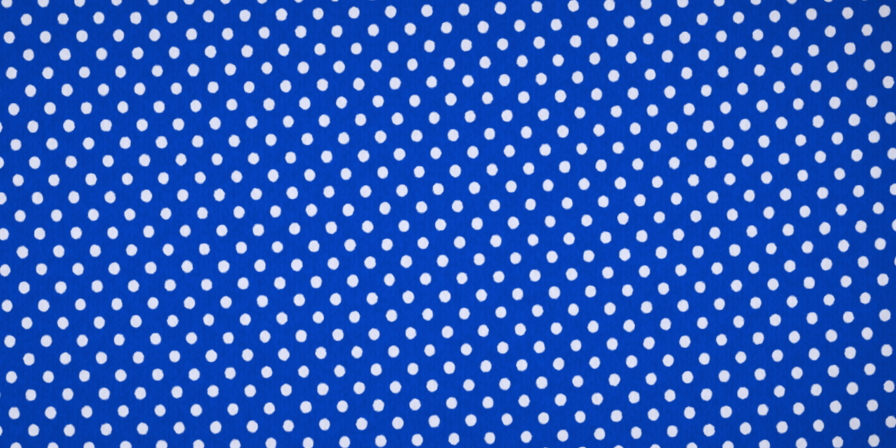
This pattern is drawn by a Shadertoy shader. Its source:

```glsl
const vec3 BLUE = vec3(0.018, 0.25, 0.722);
const vec3 WHITE = vec3(0.87, 0.88, 0.957);

float hash(vec2 p) {
    return fract(sin(dot(p, vec2(127.1, 311.7))) * 43758.5453);
}

float valueNoise(vec2 p) {
    vec2 cell = floor(p), f = fract(p);
    f = f * f * (3.0 - 2.0 * f);
    float low = mix(hash(cell), hash(cell + vec2(1.0, 0.0)), f.x);
    float high = mix(hash(cell + vec2(0.0, 1.0)), hash(cell + 1.0), f.x);
    return mix(low, high, f.y);
}

// Slight bow of the cloth, measured from one dot centre
vec2 bendCloth(vec2 p, vec2 anchor, float bow) {
    vec2 q = p - anchor;
    q.y -= bow * q.x * q.x;
    return q;
}

// Signed distance to the nearest printed dot of a skewed lattice
float dotDistance(vec2 q, mat2 lattice, vec2 radii) {
    vec2 cell = floor(inverse(lattice) * q + 0.5);
    vec2 offset = q - lattice * cell;
    offset += (vec2(hash(cell), hash(cell + 37.0)) - 0.5) * 0.0016;
    float size = 1.0 + 0.06 * (hash(cell + 71.0) - 0.5);
    return (length(offset / radii) - size) * radii.x;
}

// Fine grain with faint vertical knit ribs, centred on zero
float knitGrain(vec2 p) {
    float fine = valueNoise(p * vec2(230.0, 150.0)) - 0.5;
    float broad = valueNoise(p * vec2(65.0, 48.0) + 19.0) - 0.5;
    float ribs = sin(p.x * 560.0 + 2.0 * valueNoise(p * 12.0));
    return 0.09 * fine + 0.04 * broad + 0.012 * ribs;
}

// Light falling off toward the borders, most at the upper right
float clothLight(vec2 uv) {
    vec2 c = uv - vec2(0.47, 0.48);
    float falloff = 0.26 * c.x * c.x + 0.22 * c.y * c.y;
    float corner = smoothstep(0.5, 0.85, length(c * vec2(1.2, 0.8)));
    return 1.02 - falloff - 0.1 * corner * step(0.0, c.x);
}

void mainImage(out vec4 fragColor, in vec2 fragCoord) {
    vec2 p = fragCoord / iResolution.y;
    vec2 uv = fragCoord / iResolution.xy;

    // Diagonal lattice and rough-edged dots
    mat2 lattice = mat2(0.03825, 0.04095, 0.04315, -0.03875);
    vec2 q = bendCloth(p, vec2(0.8107, 0.6529), 0.0084);
    float d = dotDistance(q, lattice, vec2(0.0123, 0.0134));
    d += 0.0016 * (valueNoise(p * 190.0) - 0.5);
    float edge = max(0.0028, 0.7 / iResolution.y);
    float ink = 1.0 - smoothstep(-edge, edge, d);

    // Woven ground, print and lighting
    float grain = knitGrain(p);
    float light = clothLight(uv);
    vec3 ground = BLUE * (1.0 + grain) * light;
    vec3 print = WHITE * (1.0 + 0.4 * grain) * mix(1.0, light, 0.6);
    fragColor = vec4(mix(ground, print, ink), 1.0);
}
```
